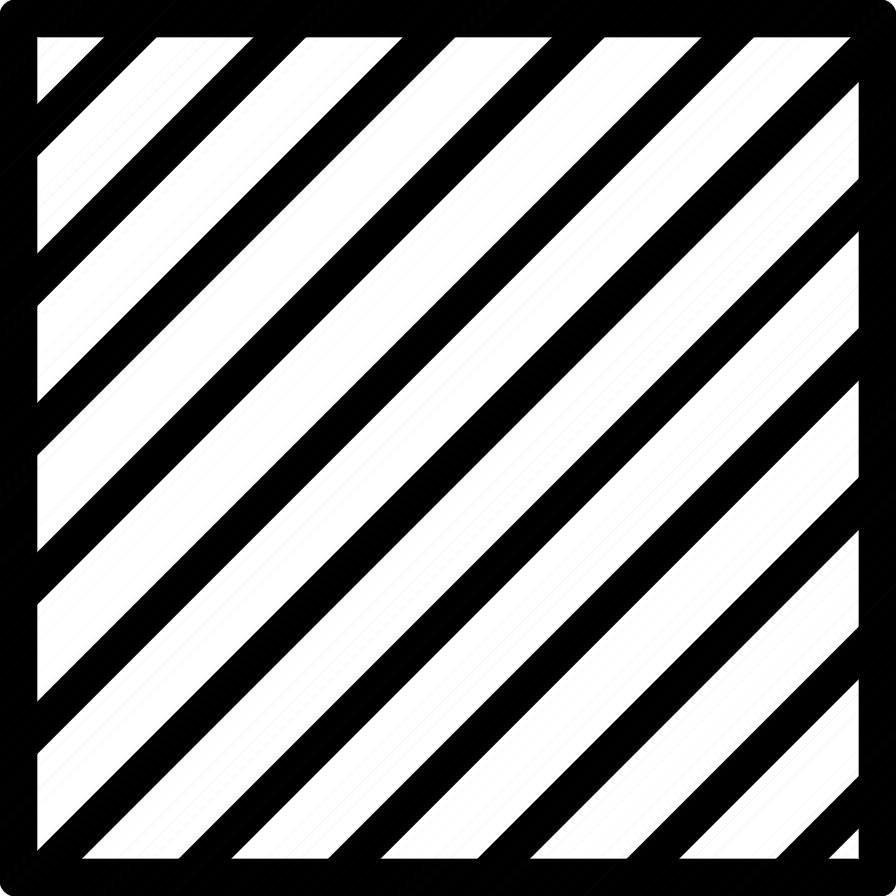
This pattern is drawn by a WebGL 2 fragment shader. Its source:

```glsl
#version 300 es
precision highp float;

uniform vec2 u_resolution;
out vec4 outColor;

const vec3 PAPER = vec3(1.0);
const vec3 INK = vec3(0.0);

const float FRAME_WIDTH = 1.0 / 24.0;
const float CORNER_RADIUS = 0.019;
const float STRIPE_PERIOD = 1.0 / 6.0;   // measured along a canvas side
const float STRIPE_WIDTH = 0.0587;       // measured along a canvas side
const float STRIPE_OFFSET = 0.0205;
const float HAIRLINE_PERIOD = 0.0208;
const float HAIRLINE_STRENGTH = 0.025;

// Signed distance to a rounded box centred on the origin
float roundedBox(vec2 p, vec2 halfSize, float radius) {
    vec2 q = abs(p) - halfSize + radius;
    return length(max(q, 0.0)) + min(max(q.x, q.y), 0.0) - radius;
}

// Signed distance to a set of evenly spaced 45 degree bands
float diagonalBands(float diagonal, float period, float width, float offset) {
    float fromCentre = abs(fract((diagonal - offset) / period + 0.5) - 0.5) * period;
    return (fromCentre - 0.5 * width) * inversesqrt(2.0);
}

// Coverage of a shape whose edge is one soft step wide
float coverage(float dist, float softness) {
    return 1.0 - smoothstep(-softness, softness, dist);
}

// Thin, uneven traces running along the bands
float hairlines(float diagonal, float period) {
    float phase = 6.2831853 * diagonal / period;
    float ridge = pow(0.5 + 0.5 * sin(phase + 0.8 * sin(phase * 0.37)), 12.0);
    return ridge * (0.6 + 0.4 * sin(phase * 0.23 + 1.0));
}

void main() {
    vec2 uv = gl_FragCoord.xy / u_resolution;
    vec2 centred = uv - 0.5;
    float diagonal = uv.x - uv.y;
    float softness = 0.75 / min(u_resolution.x, u_resolution.y);

    // Faint traces on the light and dark areas
    float trace = HAIRLINE_STRENGTH * hairlines(diagonal, HAIRLINE_PERIOD);
    vec3 paper = PAPER - trace;
    vec3 ink = INK + 0.4 * trace;

    // Diagonal stripes
    float bands = diagonalBands(diagonal, STRIPE_PERIOD, STRIPE_WIDTH, STRIPE_OFFSET);
    vec3 color = mix(paper, ink, coverage(bands, softness));

    // Square frame with a sharp inner edge
    float opening = roundedBox(centred, vec2(0.5 - FRAME_WIDTH), 0.0);
    color = mix(ink, color, coverage(opening, softness));

    // Rounded outer corners
    float tile = roundedBox(centred, vec2(0.5 + softness), CORNER_RADIUS);
    color = mix(PAPER, color, coverage(tile, softness));

    outColor = vec4(color, 1.0);
}
```
